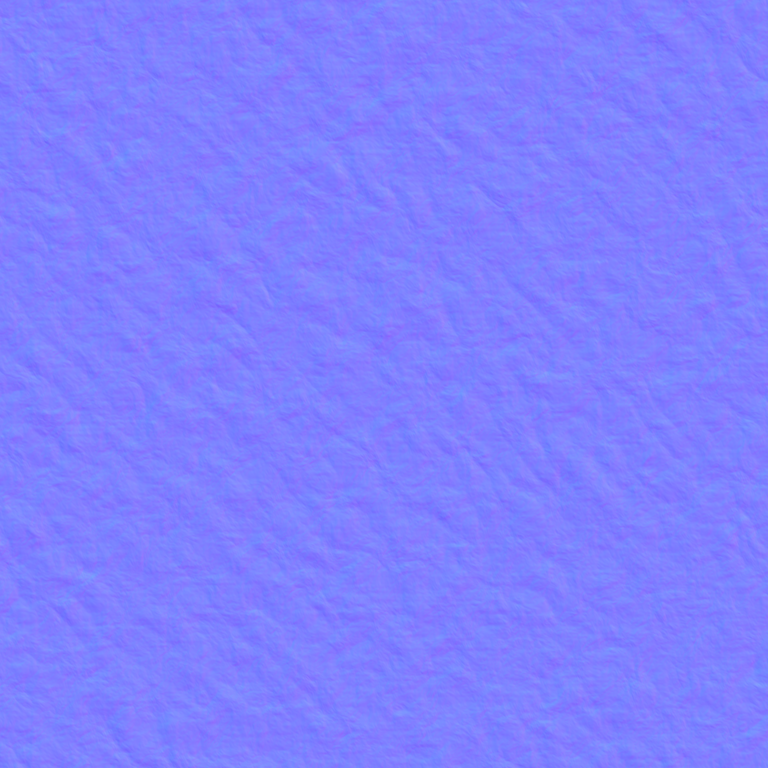
This texture map is drawn by a Shadertoy shader. Its source:

```glsl
const float LUMPS = 27.0;                    // lumps across the canvas
const float THREADS = 200.0;                 // weave threads across the canvas
const vec2 FLAT_TONE = vec2(0.499, 0.504);   // red and green of level ground
const vec2 RELIEF = vec2(0.036, 0.046);      // tilt strength per axis
const vec2 WEAVE = vec2(0.030, 0.046);       // thread strength per axis

vec2 hash22(vec2 p) {
    vec3 q = fract(p.xyx * vec3(0.1031, 0.1030, 0.0973));
    q += dot(q, q.yzx + 33.33);
    return fract((q.xx + q.yz) * q.zy);
}

// Gradient noise, centred on zero
float cornerSlope(vec2 cell, vec2 corner, vec2 f) {
    return dot(hash22(cell + corner) * 2.0 - 1.0, f - corner);
}

float noise(vec2 p) {
    vec2 cell = floor(p);
    vec2 f = p - cell;
    vec2 u = f * f * f * (f * (f * 6.0 - 15.0) + 10.0);
    float low = mix(cornerSlope(cell, vec2(0, 0), f), cornerSlope(cell, vec2(1, 0), f), u.x);
    float high = mix(cornerSlope(cell, vec2(0, 1), f), cornerSlope(cell, vec2(1, 1), f), u.x);
    return mix(low, high, u.y);
}

// Rounded swells parted by soft creases
float billow(vec2 p, float softness) {
    float n = noise(p);
    return sqrt(n * n + softness * softness);
}

// Crumpled surface, measured in lump widths
float surfaceHeight(vec2 p) {
    p += 0.3 * vec2(noise(p * 0.8 + 31.0), noise(p * 0.8 + 77.0));
    float across = p.x + p.y;
    float along = p.x - p.y;

    // Long folds on both diagonals
    float h = 0.75 * billow(vec2(along * 0.22, across * 0.6) + 140.0, 0.03);
    h += 0.35 * noise(vec2(across * 0.35, along * 0.7) + 210.0);

    // Lumps breaking down into fine crinkles
    float amplitude = 0.72;
    vec2 q = p + 60.0;
    for (int i = 0; i < 4; i++) {
        h += amplitude * mix(noise(q), billow(q + 9.0, 0.04), 0.6);
        q = mat2(1.6, 1.2, -1.2, 1.6) * q + 17.0;
        amplitude *= 0.5;
    }
    return h;
}

vec2 surfaceSlope(vec2 p, float reach) {
    vec2 e = vec2(reach, 0.0);
    return vec2(surfaceHeight(p + e.xy) - surfaceHeight(p - e.xy),
                surfaceHeight(p + e.yx) - surfaceHeight(p - e.yx)) / (2.0 * reach);
}

// Fine upright and level threads of uneven length
vec2 threadTilt(vec2 uv) {
    return vec2(noise(vec2(uv.x * THREADS, uv.y * 18.0) + 5.3),
                noise(vec2(uv.x * 15.0, uv.y * THREADS) + 90.7));
}

void mainImage(out vec4 fragColor, in vec2 fragCoord) {
    vec2 uv = fragCoord / iResolution.y;
    vec2 slope = surfaceSlope(uv * LUMPS, 0.03);
    vec2 tilt = -RELIEF * slope + WEAVE * threadTilt(uv);

    // Encode the tilt as a surface normal
    float facing = 1.0 - 0.8 * dot(tilt, tilt);
    fragColor = vec4(FLAT_TONE + tilt, facing, 1.0);
}
```
